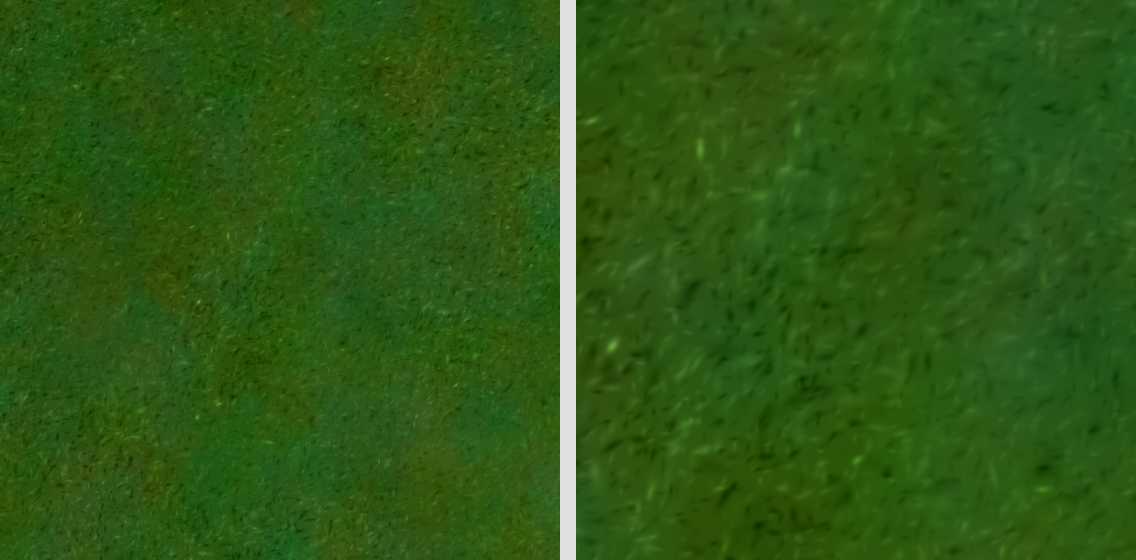
Left, the full canvas; right, a detail of the centre.
This texture is drawn by a Shadertoy shader. Its source:

```glsl
// Short mown grass: soft slanted blades over mottled patches of colour.
// Blades are cellular noise: each cell scatters one stretched light or dark
// spot. Smooth layered noise shifts the turf between warm, green and cool.

const vec3 TURF_COLOR  = vec3(0.163, 0.338, 0.071);  // average grass
const vec3 SHADE_STEP  = vec3(0.030, 0.040, 0.027);  // change per unit of light
const vec3 WARM_SHIFT  = vec3(0.062, -0.018, -0.014); // towards dry grass
const vec3 COOL_SHIFT  = vec3(-0.012, 0.004, 0.048);  // towards bluish grass
const vec3 FLECK_COLOR = vec3(0.10, 0.16, 0.07);     // added by bright tips

const float COARSE_CELLS = 46.0;   // blade cells across the canvas
const float MEDIUM_CELLS = 78.0;
const float FINE_CELLS   = 125.0;
const float BLADE_LENGTH = 0.42;   // half sizes, in cells
const float BLADE_WIDTH  = 0.19;
const float TOP_ANGLE    = 0.45;   // blade slope in radians
const float BOTTOM_ANGLE = 0.95;
const float ANGLE_SPREAD = 1.9;
const float FLECK_SHARE  = 0.012;  // share of cells with a bright tip

vec3 hash3(vec2 p) {
    vec3 q = fract(p.xyx * vec3(0.1031, 0.1030, 0.0973));
    q += dot(q, q.yxz + 33.33);
    return fract((q.xxy + q.yzz) * q.zyx);
}

// Smooth noise from -1 to 1
float softNoise(vec2 p) {
    vec2 cell = floor(p);
    vec2 f = fract(p);
    f = f * f * f * (f * (f * 6.0 - 15.0) + 10.0);
    float low  = mix(hash3(cell).x, hash3(cell + vec2(1, 0)).x, f.x);
    float high = mix(hash3(cell + vec2(0, 1)).x, hash3(cell + vec2(1, 1)).x, f.x);
    return 2.0 * mix(low, high, f.y) - 1.0;
}

// Three octaves, each turned to hide the grid
float mottle(vec2 p) {
    const mat2 TURN = mat2(1.6, 1.2, -1.2, 1.6);
    float sum = 0.0;
    float weight = 0.6;
    for (int i = 0; i < 3; i++) {
        sum += weight * softNoise(p);
        p = TURN * p + 17.3;
        weight *= 0.6;
    }
    return sum;
}

// x: signed light of the blades, y: bright tips
vec2 blades(vec2 uv, float cells, float seed) {
    vec2 p = uv * cells;
    vec2 home = floor(p);
    float slope = mix(BOTTOM_ANGLE, TOP_ANGLE, uv.y);
    vec2 light = vec2(0.0);
    for (int y = -1; y <= 1; y++) {
        for (int x = -1; x <= 1; x++) {
            vec2 cell = home + vec2(x, y);
            vec3 place = hash3(cell + seed);
            vec3 look = hash3(cell + seed + 71.7);
            float angle = slope + (place.z - 0.5) * ANGLE_SPREAD;
            vec2 along = vec2(cos(angle), sin(angle));
            vec2 d = p - cell - place.xy;
            vec2 q = vec2(dot(d, along), dot(d, vec2(-along.y, along.x)));
            q /= vec2(BLADE_LENGTH, BLADE_WIDTH) * mix(0.7, 1.1, look.y);
            float spot = exp(-dot(q, q));
            light += spot * vec2(2.0 * look.x - 1.0, step(1.0 - FLECK_SHARE, look.z));
        }
    }
    return light;
}

void mainImage(out vec4 fragColor, in vec2 fragCoord) {
    vec2 uv = fragCoord / iResolution.y;

    // Wobble bends the blades so that rows never line up
    vec2 wobble = vec2(softNoise(uv * 30.0), softNoise(uv * 30.0 + 41.0));
    vec2 grassUv = uv + 0.004 * wobble;

    // Blade detail, from large tufts to fine fibres
    vec2 coarse = blades(grassUv, COARSE_CELLS, 3.0);
    vec2 medium = blades(grassUv, MEDIUM_CELLS, 129.0);
    vec2 fine   = blades(grassUv, FINE_CELLS, 311.0);
    float detail = 1.6 * coarse.x + 2.3 * medium.x + 1.7 * fine.x;

    // Broad light: a little brighter towards the lower right
    float broad = 0.7 * mottle(uv * 9.0 + 5.0) + 0.5 * (uv.x - uv.y);
    float roughness = 1.0 + 0.35 * softNoise(uv * 5.0 + 90.0);
    float light = broad + detail * roughness;

    // Patches of dry, lush and bluish turf
    float warm = mottle(uv * vec2(8.0, 7.0) + 23.0);
    float cool = mottle(uv * vec2(10.0, 8.0) + 61.0);

    vec3 color = TURF_COLOR + SHADE_STEP * light;
    color += WARM_SHIFT * warm + COOL_SHIFT * cool;
    color += FLECK_COLOR * (0.6 * coarse.y + medium.y);

    fragColor = vec4(clamp(color, 0.0, 1.0), 1.0);
}
```
